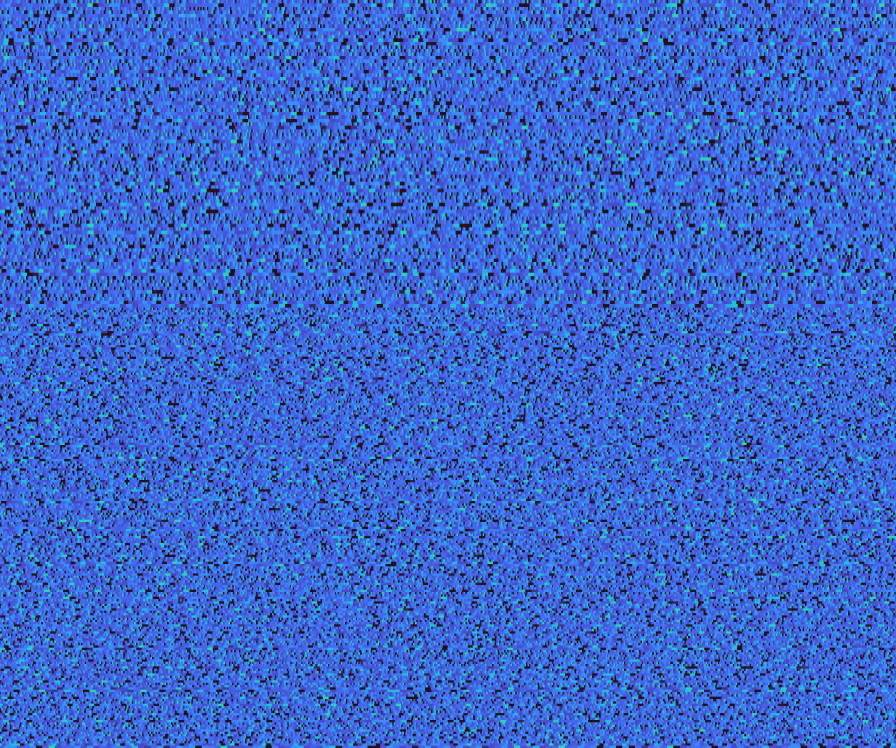
Write a Shadertoy shader that draws this texture.

```glsl
#define SPLIT 0.4112       // depth where the rows get thinner
#define TOP_ROWS 214.0     // rows per canvas height above the split
#define LOW_ROWS 321.0     // rows per canvas height below it
#define CELL 0.0021        // width of a narrow cell
#define DASH 3.4           // stretch of cells in dashed rows
#define DASH_PERIOD 3.0    // rows from one dashed row to the next
#define SLANT 0.0026       // sideways drift per row
#define STREAK 0.42        // strength of the slanted streaks
#define CLUMP 0.07         // strength of dark runs along rows
#define FILTER 1.0         // antialiasing width in pixels

float hash(vec2 p) {
    uvec2 q = uvec2(ivec2(floor(p))) * uvec2(1597334673u, 3812015801u);
    uint n = (q.x ^ q.y) * 1597334673u;
    n = (n ^ (n >> 15)) * 2246822519u;
    n ^= n >> 13;
    return float(n >> 8) / 16777216.0;
}

float cornerSlope(vec2 corner, vec2 offset) {
    float angle = 6.28319 * hash(corner + 900.0);
    return dot(vec2(cos(angle), sin(angle)), offset);
}

float gradientNoise(vec2 p) {
    vec2 i = floor(p), f = p - i;
    vec2 s = f * f * f * (f * (f * 6.0 - 15.0) + 10.0);
    vec2 e = vec2(1.0, 0.0);
    float low = mix(cornerSlope(i, f), cornerSlope(i + e, f - e), s.x);
    float high = mix(cornerSlope(i + e.yx, f - e.yx), cornerSlope(i + 1.0, f - 1.0), s.x);
    return mix(low, high, s.y);
}

// Ramp from near black through blues to a rare green
vec3 palette(float t) {
    vec3 ink = vec3(0.13, 0.07, 0.13);
    vec3 indigo = vec3(0.28, 0.29, 0.78);
    vec3 blue = vec3(0.27, 0.40, 0.92);
    vec3 azure = vec3(0.22, 0.56, 0.97);
    vec3 cyan = vec3(0.14, 0.75, 0.86);
    vec3 green = vec3(0.20, 0.90, 0.60);
    vec3 c = mix(ink, indigo, smoothstep(0.09, 0.17, t));
    c = mix(c, blue, smoothstep(0.20, 0.48, t));
    c = mix(c, azure, smoothstep(0.56, 0.80, t));
    c = mix(c, cyan, smoothstep(0.88, 0.94, t));
    return mix(c, green, smoothstep(0.97, 1.0, t));
}

// Random shade, spread evenly over each three neighbouring cells
float evenShade(float cell, float row) {
    float trio = floor(cell / 3.0);
    float turn = floor(3.0 * hash(vec2(trio, row + 1700.0)));
    float third = mod(cell - 3.0 * trio + turn, 3.0);
    return (third + hash(vec2(cell, row + 400.0))) / 3.0;
}

// One flat cell of the weave; position in canvas heights, y down
vec3 weave(vec2 p) {
    float row = floor(min(p.y, SPLIT) * TOP_ROWS + max(p.y - SPLIT, 0.0) * LOW_ROWS);

    // Narrow cells, with a row of longer dashes in every group of rows
    float group = floor(row / DASH_PERIOD);
    float dashRow = floor(hash(vec2(group, 31.0)) * DASH_PERIOD);
    float width = CELL * mix(0.85, 1.2, hash(vec2(row, 7.0)));
    if (row - group * DASH_PERIOD == dashRow) width *= DASH;
    float x = p.x + row * SLANT + 1.0;
    float phase = hash(vec2(row, 53.0));
    float cell = floor(x / width + phase);

    // Slanted streaks and dark runs bias the shade, folded back into range
    float center = (cell + 0.5 - phase) * width;
    float streak = gradientNoise(vec2(center / (CELL * 1.8), row / 3.1));
    float run = gradientNoise(vec2((center - row * SLANT) * 9.0 + 40.0, row * 0.73));
    float shade = evenShade(cell, row);
    shade += STREAK * streak - CLUMP * smoothstep(0.3, 0.6, run);
    shade = 1.0 - abs(1.0 - abs(shade));
    return palette(min(shade, 0.985));
}

void mainImage(out vec4 fragColor, in vec2 fragCoord) {
    vec3 sum = vec3(0.0);
    for (int j = 0; j < 3; j++) {
        for (int i = 0; i < 4; i++) {
            vec2 offset = (vec2(i, j) - vec2(1.5, 1.0)) / vec2(4.0, 3.0) * FILTER;
            vec2 p = (fragCoord + offset) / iResolution.y;
            sum += weave(vec2(p.x, 1.0 - p.y));
        }
    }
    fragColor = vec4(sum / 12.0, 1.0);
}
```
